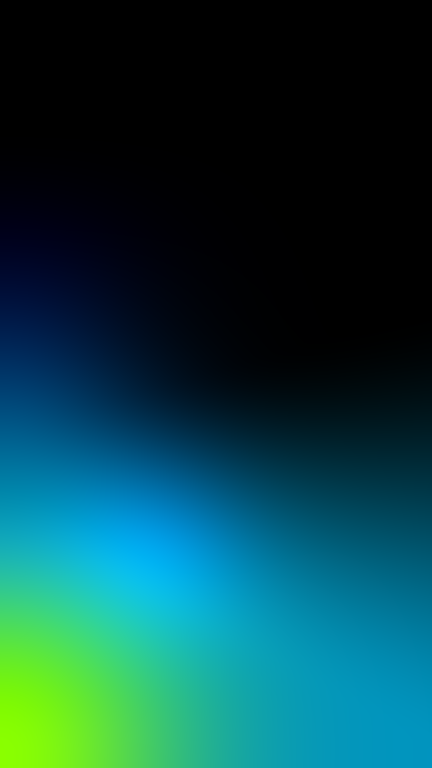
This background is drawn by a WebGL 1 fragment shader. Its source:

```glsl
precision highp float;
// Soft aurora gradient: lime corner, blue glow and teal haze fading up into black.

#define LIME_RED 0.54
#define LEFT_BLUE 0.75
#define HAZE_COLOR vec3(0.0, 0.58, 0.75)
#define GLOW_COLOR vec3(-0.06, 0.08, 0.28)
#define GLOW_CENTER vec2(0.35, 0.26)
#define GLOW_SIZE vec2(0.22, 0.14)
#define SPREAD_LOW 0.42
#define SPREAD_HIGH 0.33

uniform vec2 u_resolution;

// One at the lower edge, easing to zero at the upper edge
float fadeUp(float low, float high, float y) {
  return 1.0 - smoothstep(low, high, y);
}

// Bell-shaped falloff
float bell(vec2 offset) {
  return exp(-dot(offset, offset));
}

// Left side: lime, teal, blue, navy, black; each channel fades at its own height
vec3 leftColumn(float y) {
  float red = LIME_RED * fadeUp(0.02, 0.38, y);
  float green = fadeUp(0.02, 0.72, y);
  float blue = LEFT_BLUE * smoothstep(0.07, 0.32, y) * fadeUp(0.22, 0.84, y);
  return vec3(red, green, blue);
}

// Right side: cyan haze whose upper edge dips toward the middle
vec3 rightHaze(vec2 uv) {
  float inward = 1.0 - uv.x;
  float low = 0.02 + 0.30 * inward;
  float high = 0.60 - 0.15 * inward;
  return HAZE_COLOR * fadeUp(low, high, uv.y);
}

void main() {
  vec2 uv = gl_FragCoord.xy / u_resolution;

  // The left column narrows as it rises
  float spread = mix(SPREAD_LOW, SPREAD_HIGH, smoothstep(0.35, 0.6, uv.y));
  float leftWeight = bell(vec2(uv.x / spread, 0.0));
  vec3 color = mix(rightHaze(uv), leftColumn(uv.y), leftWeight);

  // Blue glow where the two sides meet
  color += GLOW_COLOR * bell((uv - GLOW_CENTER) / GLOW_SIZE);

  gl_FragColor = vec4(clamp(color, 0.0, 1.0), 1.0);
}
```
